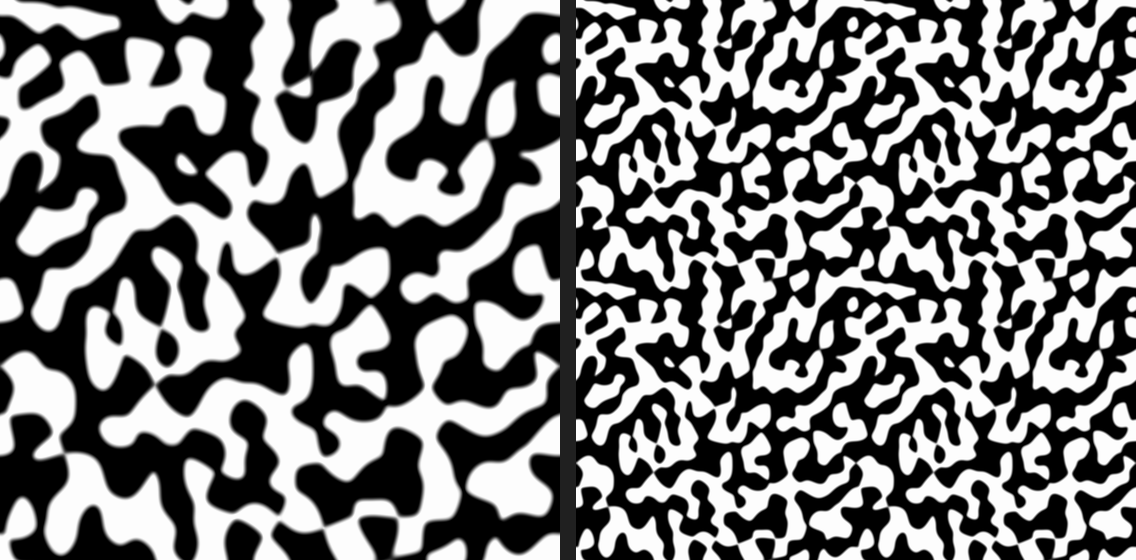
Left, the tile; right, the same tile 2 across and 2 down.
A three.js fragment shader for this texture:

```glsl
// Draws a tiling pattern of soft-edged black and white organic blotches.
varying vec2 vUv;

const int WAVE_COUNT = 110;        // waves summed into the field
const float MIN_REPEATS = 4.0;     // coarsest wave, repeats per tile
const float MAX_REPEATS = 14.5;    // finest wave, repeats per tile
const float EDGE_WIDTH = 0.0108;   // full width of the soft edge
const float WHITE_BIAS = -0.03;    // shifts the share of white
const float MIN_SLOPE = 8.0;       // softens the faintest specks
const float SEED = 3.7;
const vec3 BLACK = vec3(0.0);
const vec3 WHITE = vec3(0.993);

const float TAU = 6.2831853;
const float GOLDEN_ANGLE = 2.3999632;

float hash(float n) {
  return fract(sin(n * 12.9898 + SEED) * 43758.547);
}

// Random field in x and its gradient in yz. Whole wave numbers make it wrap.
vec3 blotchField(vec2 p) {
  vec3 field = vec3(0.0);
  for (int i = 0; i < WAVE_COUNT; i++) {
    float id = float(i) + 1.0;
    float angle = id * GOLDEN_ANGLE;
    float repeats = mix(MIN_REPEATS, MAX_REPEATS, hash(id));
    vec2 wave = floor(repeats * vec2(cos(angle), sin(angle)) + 0.5);
    float phase = TAU * (fract(dot(wave, p)) + hash(id + 171.3));
    field += vec3(cos(phase), -TAU * wave * sin(phase));
  }
  return field / sqrt(0.5 * float(WAVE_COUNT));
}

void main() {
  vec3 field = blotchField(vUv);

  // Dividing by the slope gives an even edge width along every outline.
  float slope = sqrt(dot(field.yz, field.yz) + MIN_SLOPE * MIN_SLOPE);
  float edgeDistance = (field.x + WHITE_BIAS) / slope;
  float ink = smoothstep(-0.5 * EDGE_WIDTH, 0.5 * EDGE_WIDTH, edgeDistance);

  gl_FragColor = vec4(mix(BLACK, WHITE, ink), 1.0);
}
```
